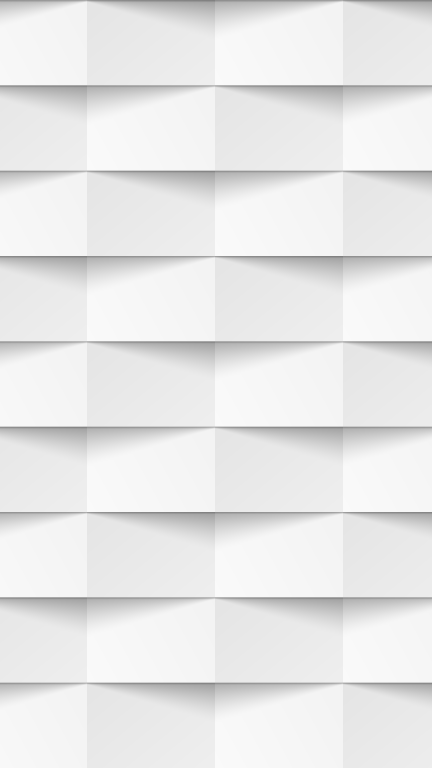
Give the GLSL for this pattern, as a Shadertoy shader.

```glsl
// Staggered rows of folded white paper panels with wedge shadows under each row.

// Grey level of the relief; p is in canvas heights, origin at the lower left.
float foldedPanels(vec2 p) {
    float down = (1.0 - p.y) * 9.0;
    float across = p.x * 6.0 - 0.68;
    float row = floor(down);
    float v = fract(down);
    float u = fract(across);

    // Facets alternate along a row and shift by one facet on the next
    float lit = mod(floor(across) + row, 2.0);
    float fromPeak = mix(u, 1.0 - u, lit);

    // Soft gradients on the facets facing away from and towards the light
    float shaded = 0.895 + 0.022 * fromPeak + 0.018 * v;
    float bright = 0.950 + 0.022 * fromPeak + 0.008 * v;
    float grey = mix(shaded, bright, lit);

    // Cast shadow: pinched at the raised fold, deepest at the sunken one
    float reach = 0.02 + 0.46 * fromPeak;
    float fade = clamp(1.0 - v / reach, 0.0, 1.0);
    grey -= (0.23 + 0.07 * fromPeak) * pow(fade, 1.5);

    // Thin dark crease right below the overlapping edge
    grey -= 0.12 * (1.0 - smoothstep(0.005, 0.03, v));
    return grey;
}

void mainImage(out vec4 fragColor, in vec2 fragCoord) {
    // Average a 3 by 3 grid of samples to smooth the edges
    float grey = 0.0;
    for (int i = 0; i < 9; i++) {
        vec2 offset = (vec2(i % 3, i / 3) - 1.0) / 3.0;
        grey += foldedPanels((fragCoord + offset) / iResolution.y);
    }
    fragColor = vec4(vec3(grey / 9.0), 1.0);
}
```
